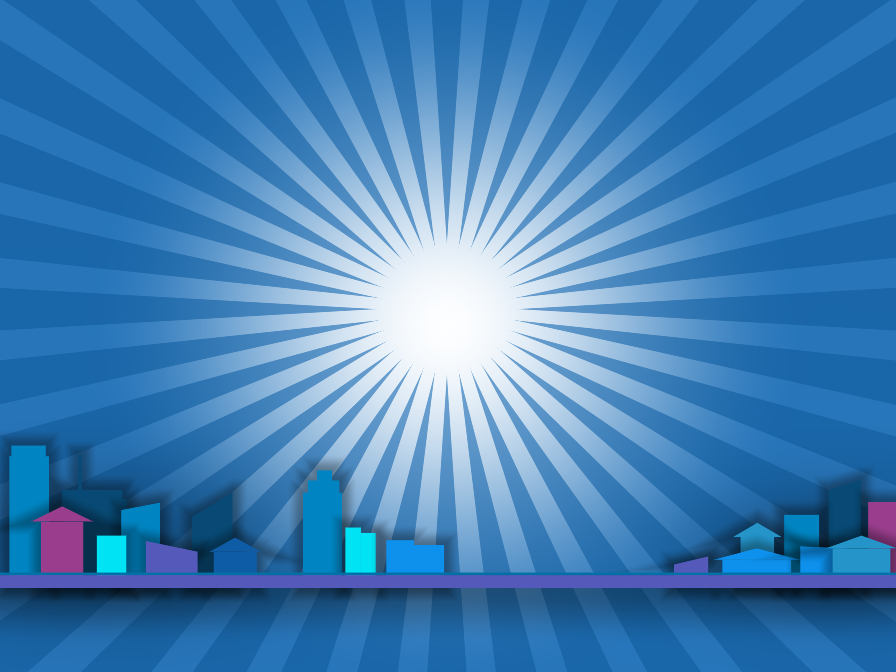
Reproduce this background procedurally as a Shadertoy shader.

```glsl
// Lengths are hundredths of the canvas height.
const float TAU = 6.2831853;
const vec2 BURST_CENTER = vec2(66.5, 54.0);
const vec2 BURST_STRETCH = vec2(1.08, 1.0);
const float RAY_COUNT = 36.0;
const float RAY_TIP = 9.7;
const float RAY_SPREAD = 0.061;
const vec2 GLOW_CENTER = vec2(66.5, 51.5);
const float GLOW_RADIUS = 54.0;
const float GROUND_TOP = 14.4;
const float GROUND_BASE = 12.5;
const float SHADOW_WIDTH = 2.4;
const float SHADOW_STRENGTH = 0.32;

const vec3 SKY_LIGHT = vec3(0.155, 0.46, 0.73);
const vec3 SKY_DARK = vec3(0.10, 0.40, 0.66);
const vec3 GLOW_LIGHT = vec3(0.99, 0.995, 1.0);
const vec3 GLOW_DARK = vec3(0.45, 0.65, 0.83);
const vec3 NAVY = vec3(0.03, 0.29, 0.46);
const vec3 DEEP_BLUE = vec3(0.06, 0.36, 0.65);
const vec3 BLUE = vec3(0.0, 0.52, 0.76);
const vec3 BRIGHT_BLUE = vec3(0.05, 0.57, 0.93);
const vec3 TEAL = vec3(0.14, 0.58, 0.79);
const vec3 CYAN = vec3(0.0, 0.89, 0.96);
const vec3 PURPLE = vec3(0.33, 0.35, 0.73);
const vec3 MAGENTA = vec3(0.60, 0.24, 0.55);

float cover(float d) {
    float pixel = 100.0 / iResolution.y;
    return 1.0 - smoothstep(-0.5 * pixel, 0.5 * pixel, d);
}

// Wall standing on the ground, its top sloping from left to right
float block(vec2 p, float left, float right, float topLeft, float topRight) {
    float top = mix(topLeft, topRight, clamp((p.x - left) / (right - left), 0.0, 1.0));
    float sides = max(left - p.x, p.x - right);
    return max(max(sides, p.y - top), GROUND_BASE - p.y);
}

float block(vec2 p, float left, float right, float top) {
    return block(p, left, right, top, top);
}

// Wall below a gabled roof
float house(vec2 p, float center, float wall, float roof, float eave, float apex) {
    float x = abs(p.x - center);
    float rise = apex - eave;
    float slope = ((p.y - eave) * roof + (x - roof) * rise) / length(vec2(roof, rise));
    float gable = max(slope, eave - p.y);
    return min(gable, block(p, center - wall, center + wall, eave));
}

// Flat fill over a soft shadow
void paint(inout vec3 color, float d, vec3 fill) {
    float shadow = 1.0 - smoothstep(0.0, SHADOW_WIDTH, d);
    color *= 1.0 - SHADOW_STRENGTH * shadow;
    color = mix(color, fill, cover(d));
}

vec3 sunburst(vec2 p) {
    vec2 q = (p - BURST_CENTER) / BURST_STRETCH;
    float sector = TAU / RAY_COUNT;
    float angle = mod(atan(q.x, q.y) + 0.5 * sector, sector) - 0.5 * sector;
    vec2 ray = length(q) * vec2(cos(angle), abs(sin(angle)));
    float wedge = ray.y - RAY_SPREAD * (ray.x - RAY_TIP);
    float glow = 1.0 - smoothstep(0.0, GLOW_RADIUS, length(p - GLOW_CENTER));
    vec3 light = mix(SKY_LIGHT, GLOW_LIGHT, glow);
    vec3 dark = mix(SKY_DARK, GLOW_DARK, glow);
    return mix(light, dark, cover(wedge));
}

float haze(vec2 p, vec2 center, vec2 size) {
    vec2 q = (p - center) / size;
    return exp(-dot(q, q));
}

void paintLeftSkyline(inout vec3 color, vec2 p) {
    float hall = min(block(p, 9.2, 18.2, 27.1), block(p, 18.1, 18.9, 25.7));
    paint(color, min(hall, block(p, 11.65, 12.15, 32.3)), NAVY);
    paint(color, min(block(p, 1.4, 7.3, 32.1), block(p, 1.7, 6.8, 33.7)), BLUE);
    paint(color, house(p, 9.25, 3.15, 4.6, 22.4, 24.65), MAGENTA);
    paint(color, block(p, 18.05, 23.8, 24.1, 25.2), BLUE);
    paint(color, block(p, 14.4, 18.8, 20.3), CYAN);
    paint(color, block(p, 28.6, 34.6, 23.1, 26.7), NAVY);
    paint(color, house(p, 35.0, 3.2, 3.8, 17.9, 20.0), DEEP_BLUE);
    paint(color, block(p, 21.7, 29.4, 19.5, 17.9), PURPLE);
    float tower = min(block(p, 45.1, 50.9, 26.7), block(p, 45.8, 50.5, 28.5));
    paint(color, min(tower, block(p, 47.2, 49.4, 30.0)), BLUE);
    paint(color, min(block(p, 51.4, 53.7, 21.5), block(p, 53.6, 55.9, 20.7)), CYAN);
    paint(color, min(block(p, 57.5, 61.6, 19.6), block(p, 61.5, 66.1, 18.9)), BRIGHT_BLUE);
}

void paintRightSkyline(inout vec3 color, vec2 p) {
    paint(color, block(p, 123.3, 128.1, 27.1, 28.6), NAVY);
    paint(color, block(p, 129.2, 134.0, 25.3), MAGENTA);
    paint(color, block(p, 116.7, 121.9, 23.4), BLUE);
    paint(color, house(p, 112.7, 2.5, 3.6, 20.1, 22.2), TEAL);
    paint(color, house(p, 112.6, 5.1, 6.4, 16.7, 18.4), BRIGHT_BLUE);
    paint(color, block(p, 119.1, 126.0, 18.7, 18.4), BRIGHT_BLUE);
    paint(color, house(p, 128.2, 4.3, 5.3, 18.4, 20.3), TEAL);
    paint(color, block(p, 100.3, 105.4, 16.0, 17.2), PURPLE);
}

void mainImage(out vec4 fragColor, in vec2 fragCoord) {
    vec2 p = 100.0 * fragCoord / iResolution.y;
    vec3 color = sunburst(p);

    // Shade around the skyline and below the ground
    color *= 1.0 - 0.3 * haze(p, vec2(14.0, 19.0), vec2(24.0, 11.0));
    color *= 1.0 - 0.3 * haze(p, vec2(123.0, 18.0), vec2(18.0, 9.0));
    color *= 1.0 - 0.32 * smoothstep(4.0, GROUND_BASE, p.y) * step(p.y, GROUND_TOP);

    paintLeftSkyline(color, p);
    paintRightSkyline(color, p);

    // Ground strip with a thin blue rim
    float strip = max(p.y - GROUND_TOP, GROUND_BASE - p.y);
    color = mix(color, BLUE * 0.85, cover(max(strip - 0.4, GROUND_TOP - p.y)));
    color = mix(color, PURPLE, cover(strip));
    fragColor = vec4(color, 1.0);
}
```
